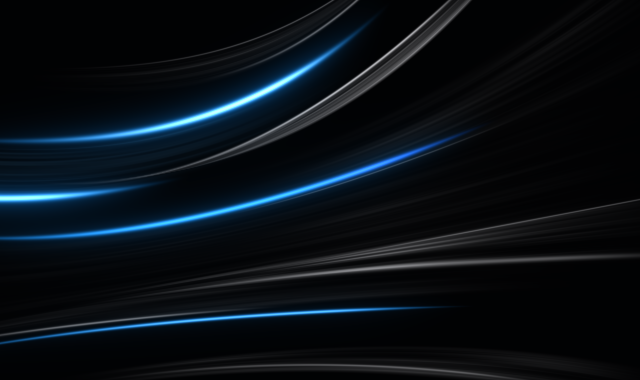
This background is drawn by a WebGL 2 fragment shader. Its source:

```glsl
#version 300 es
precision highp float;
// Long-exposure light trails: curved neon strokes and bundles of fine grey
// streaks over black. Every trail is a cubic through four heights taken at
// the left edge, one third, two thirds and the right edge of the canvas.

#define BASE vec3(0.005, 0.006, 0.010)
#define NEON vec3(0.08, 0.53, 0.92)
#define ROYAL vec3(0.06, 0.34, 0.92)
#define HALO vec3(0.015, 0.20, 0.36)
#define SILVER vec3(0.62, 0.62, 0.63)
#define STEEL vec3(0.16, 0.30, 0.40)
#define HALO_SIZE 0.045
#define STREAK_CONTRAST 2.6

uniform vec2 u_resolution;
out vec4 fragColor;

float hash(vec2 p) {
    vec3 q = fract(p.xyx * vec3(0.1031, 0.1030, 0.0973));
    q += dot(q, q.yzx + 33.33);
    return fract((q.x + q.y) * q.z);
}

float noise(vec2 p) {
    vec2 i = floor(p), f = fract(p);
    f = f * f * (3.0 - 2.0 * f);
    return mix(mix(hash(i), hash(i + vec2(1, 0)), f.x),
               mix(hash(i + vec2(0, 1)), hash(i + vec2(1, 1)), f.x), f.y);
}

// Cubic through heights h at t = 0, 1, 2, 3
float path(vec4 h, float t) {
    float a = t - 1.0, b = t - 2.0, c = t - 3.0;
    return dot(h, vec4(-a * b * c / 6.0, t * b * c / 2.0, -t * a * c / 2.0, t * a * b / 6.0));
}

// Signed distance to a trail, corrected for its slope
float trail(vec2 p, vec4 h) {
    float slope = (path(h, p.x + 0.01) - path(h, p.x - 0.01)) / 0.02;
    slope *= 3.0 * u_resolution.y / u_resolution.x;
    return (p.y - path(h, p.x)) / sqrt(1.0 + slope * slope);
}

// Fades in over r.x..r.y and out over r.z..r.w
float span(float t, vec4 r) {
    return smoothstep(r.x, r.y, t) * (1.0 - smoothstep(r.z, r.w, t));
}

float bell(float x) { return exp(-x * x); }

// Glowing stroke with a white-hot middle
vec3 neon(vec2 p, vec4 h, vec4 reach, float width, float heat, float glow, vec3 tint) {
    float e = span(p.x, reach), d = trail(p, h);
    float w = width * mix(0.45, 1.0, e);
    vec3 core = tint * bell(d / w) + vec3(0.75, 0.5, 0.25) * heat * e * e * bell(d / (0.65 * w));
    vec3 halo = HALO * (exp(-abs(d) / HALO_SIZE) * 0.45 + exp(-abs(d) / (2.5 * width)) * 0.9);
    return e * (core + glow * halo);
}

// Single fine line
float thread(vec2 p, vec4 h, vec4 reach, float width) {
    return span(p.x, reach) * bell(trail(p, h) / width);
}

// Bundle of streaks that follows two boundary trails
float bundle(vec2 p, vec4 top, vec4 bottom, vec4 reach, float count) {
    float low = path(bottom, p.x);
    float s = (p.y - low) / max(path(top, p.x) - low, 0.004);
    float mask = smoothstep(-0.1, 0.15, s) * (1.0 - smoothstep(0.85, 1.1, s));
    float sum = 0.0, weight = 0.5;
    for (int i = 0; i < 3; i++) {
        float v = s * count;
        float n = noise(vec2(p.x * 1.1 + count, v + 40.0));
        sum += weight * mix(n, 0.45, smoothstep(0.6, 1.6, fwidth(v)));
        weight *= 0.6;
        count *= 2.3;
    }
    return mask * span(p.x, reach) * pow(sum * 1.25, STREAK_CONTRAST);
}

void main() {
    vec2 uv = gl_FragCoord.xy / u_resolution;
    vec2 p = vec2(uv.x * 3.0, uv.y);
    vec3 color = BASE;

    // Upper sweep of grey streaks
    vec4 crestTop = vec4(0.818, 0.864, 1.206, 2.15), crestLow = vec4(0.77, 0.79, 1.193, 2.40);
    color += SILVER * 0.42 * bundle(p, crestTop, crestLow, vec4(0.1, 1.5, 2.0, 2.5), 9.0);
    color += SILVER * 0.35 * thread(p, crestTop, vec4(0.2, 1.3, 1.6, 2.0), 0.0022);
    color += SILVER * 0.55 * thread(p, crestLow + 0.006, vec4(0.9, 1.6, 1.8, 2.2), 0.003);

    // Main silver ribbon
    vec4 ribbonTop = vec4(0.535, 0.588, 0.945, 1.572), ribbonLow = vec4(0.514, 0.572, 0.884, 1.634);
    color += SILVER * 1.15 * bundle(p, ribbonTop, ribbonLow, vec4(0.3, 1.5, 1.9, 2.6), 5.0);
    color += SILVER * 0.75 * thread(p, ribbonTop, vec4(0.1, 1.6, 1.9, 2.3), 0.003);

    // Dim blue streaks at left, faint grey ones at right
    color += STEEL * 0.45 * bundle(p, vec4(0.62, 0.69, 1.06, 1.9), vec4(0.49, 0.57, 0.86, 1.4),
                                   vec4(-1.0, -0.2, 0.4, 1.8), 10.0);
    color += SILVER * 0.20 * bundle(p, vec4(0.45, 0.53, 0.745, 1.13), vec4(0.36, 0.425, 0.59, 0.83),
                                    vec4(1.0, 2.2, 2.4, 3.3), 10.0);
    color += SILVER * 0.10 * bundle(p, vec4(0.36, 0.425, 0.59, 0.80), vec4(0.17, 0.27, 0.37, 0.48),
                                    vec4(-0.6, 0.9, 1.6, 3.2), 14.0);
    color += SILVER * 0.25 * thread(p, vec4(0.36, 0.425, 0.595, 0.83), vec4(1.0, 1.6, 1.9, 2.5), 0.0022);

    // Lower fan, opening to the right
    vec4 fanTop = vec4(0.178, 0.276, 0.379, 0.485), fanLow = vec4(0.156, 0.243, 0.294, 0.32);
    color += SILVER * 0.62 * bundle(p, fanTop, fanLow, vec4(0.2, 1.3, 1.6, 3.5), 7.0);
    color += SILVER * 0.35 * thread(p, fanTop - 0.01, vec4(1.2, 2.3, 2.8, 3.6), 0.0022);
    color += SILVER * 0.42 * thread(p, fanLow + 0.008, vec4(0.8, 2.0, 2.5, 3.4), 0.006);
    color += SILVER * 0.20 * bundle(p, fanLow, vec4(0.11, 0.18, 0.225, 0.24), vec4(-0.8, 0.5, 1.0, 2.8), 6.0);
    color += SILVER * 0.55 * thread(p, vec4(0.118, 0.18, 0.215, 0.24), vec4(-0.5, 0.4, 0.6, 1.4), 0.003);

    // Arched streaks along the bottom edge
    color += SILVER * 0.30 * bundle(p, vec4(-0.02, 0.06, 0.085, 0.03), vec4(-0.06, 0.015, 0.012, -0.07),
                                    vec4(0.2, 1.2, 2.2, 3.2), 6.0);
    color += SILVER * 0.40 * thread(p, vec4(-0.048, 0.031, 0.028, -0.056), vec4(0.3, 1.6, 2.1, 2.6), 0.003);

    // Neon strokes
    color += neon(p, vec4(0.629, 0.703, 1.09, 2.016), vec4(-0.5, 1.15, 1.25, 1.85), 0.0105, 1.0, 1.0, NEON);
    color += neon(p, vec4(0.478, 0.552, 0.775, 1.147), vec4(-1.0, -0.4, 0.1, 0.9), 0.010, 0.8, 1.0, NEON);
    vec3 shifting = mix(NEON, ROYAL, smoothstep(1.2, 1.9, p.x));
    color += neon(p, vec4(0.373, 0.4386, 0.612, 0.85), vec4(-0.6, 0.9, 1.7, 2.35), 0.0075, 0.25, 0.7, shifting);
    color += neon(p, vec4(0.0965, 0.161, 0.191, 0.2), vec4(-0.8, 1.0, 1.5, 2.25), 0.0048, 0.35, 0.3, NEON);

    fragColor = vec4(min(color, 1.0), 1.0);
}
```
